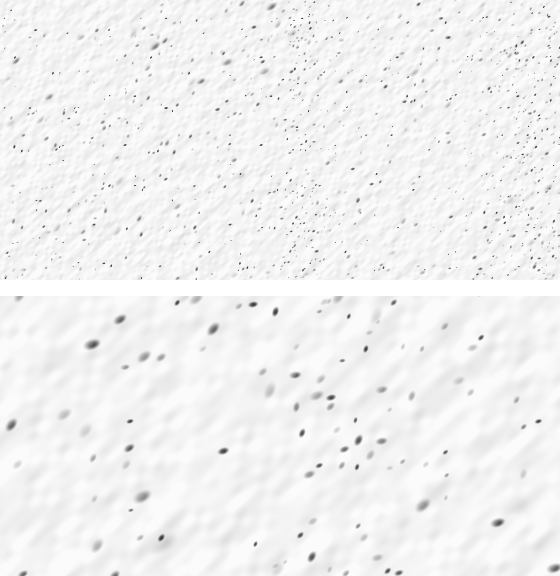
Top: the whole. Bottom: its middle third, enlarged.
This texture is drawn by a Shadertoy shader. Its source:

```glsl
// Rough white plaster: soft diagonal relief, dark pits and worn vertical streaks.

const vec3 PLASTER = vec3(0.957);
const vec3 PIT = vec3(0.08);
const vec2 LIGHT = vec2(-0.707, 0.707);   // light falls from the upper left
const float TILT = 0.75;                  // lean of the grain, in radians

float hash(vec2 p) {
    return fract(sin(dot(p, vec2(127.1, 311.7))) * 43758.5);
}

vec2 hash2(vec2 p) {
    return vec2(hash(p), hash(p + 57.3));
}

float noise(vec2 p) {
    vec2 i = floor(p), f = fract(p);
    f = f * f * (3.0 - 2.0 * f);
    return mix(mix(hash(i), hash(i + vec2(1, 0)), f.x),
               mix(hash(i + vec2(0, 1)), hash(i + vec2(1, 1)), f.x), f.y);
}

vec2 rotate(vec2 p, float angle) {
    float c = cos(angle), s = sin(angle);
    return vec2(c * p.x + s * p.y, c * p.y - s * p.x);
}

// Surface height, stretched along the grain
float height(vec2 p) {
    vec2 q = rotate(p, TILT) * vec2(0.7, 1.0);
    return 0.55 * noise(q * 38.0) + 0.3 * noise(q * 85.0 + 9.0) + 0.15 * noise(q * 17.0 + 4.0);
}

// Worn zones: a vertical streak, the right side and the lower left corner
float wear(vec2 p) {
    float x = (p.x - 1.08) / 0.075;
    float streak = exp(-x * x) * (0.4 + 0.9 * noise(vec2(p.x * 45.0, p.y * 2.0)));
    float side = smoothstep(1.6, 1.95, p.x) * mix(0.8, 0.4, p.y);
    float corner = 0.6 * smoothstep(0.35, 0.05, length(p * vec2(1.0, 1.5)));
    return max(streak, max(side, corner));
}

// Scattered slanted pits, darkest on the side away from the light
float pits(vec2 p, float cells, float radius, float density, float wearGain, float shadow) {
    vec2 home = floor(p * cells);
    float dark = 0.0;
    for (int j = -1; j <= 1; j++) {
        for (int i = -1; i <= 1; i++) {
            vec2 id = home + vec2(i, j);
            vec2 seed = id + cells * 3.7;
            vec2 center = (id + 0.1 + 0.8 * hash2(seed)) / cells;
            float clump = 0.2 + 1.6 * noise(center * 4.0 + cells);
            float chance = density * clump + wearGain * wear(center);
            if (hash(seed + 13.1) > chance) continue;

            float size = radius * mix(0.55, 1.25, hash(seed + 23.9));
            float angle = TILT + 1.2 * (hash(seed + 31.7) - 0.5);
            vec2 offset = (p - center) / size;
            float d = length(rotate(offset, angle) * vec2(0.75, 1.25));
            float lee = smoothstep(-0.5, 0.7, -dot(offset, LIGHT));
            float strength = mix(0.2, 1.0, pow(hash(seed + 41.3), 1.6));
            dark = max(dark, strength * smoothstep(1.1, 0.2, d) * mix(1.0, lee, shadow));
        }
    }
    return dark;
}

void mainImage(out vec4 fragColor, in vec2 fragCoord) {
    vec2 p = fragCoord / iResolution.y;

    // Relief shading from the slope towards the light
    float slope = height(p) - height(p + LIGHT * 0.008);
    vec3 color = min(PLASTER + 0.24 * slope, vec3(0.985));

    // Fine grains, medium pits and a few large blisters
    float leftward = mix(1.0, 0.5, smoothstep(0.9, 1.2, p.x));
    float dark = pits(p, 72.0, 0.0052, 0.035, 0.28, 0.2);
    dark = max(dark, pits(p, 34.0, 0.0078, 0.12, 0.12, 0.5));
    dark = max(dark, leftward * pits(p, 13.0, 0.0155, 0.13, 0.0, 0.9));

    fragColor = vec4(mix(color, PIT, 0.92 * dark), 1.0);
}
```
